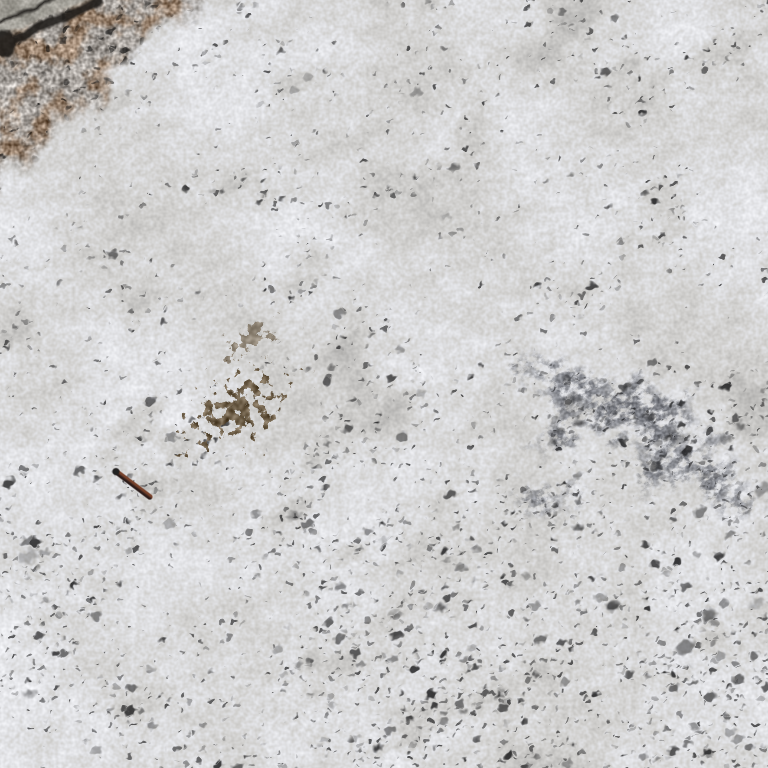
This texture is drawn by a Shadertoy shader. Its source:

```glsl
vec3 hash3(vec2 p) {
    vec3 q = fract(p.xyx * vec3(0.1031, 0.1030, 0.0973));
    q += dot(q, q.yxz + 33.33);
    return fract((q.xxy + q.yzz) * q.zyx);
}

float cornerSlope(vec2 cell, vec2 offset) {
    float angle = 6.2832 * hash3(cell).x;
    return dot(vec2(cos(angle), sin(angle)), offset);
}

float gradientNoise(vec2 p) {
    vec2 i = floor(p), f = fract(p);
    vec2 u = f * f * f * (f * (f * 6.0 - 15.0) + 10.0);
    vec2 e = vec2(1, 0);
    return mix(mix(cornerSlope(i, f), cornerSlope(i + e.xy, f - e.xy), u.x),
               mix(cornerSlope(i + e.yx, f - e.yx), cornerSlope(i + 1.0, f - 1.0), u.x), u.y);
}

float fbm(vec2 p) {
    float sum = 0.0, amp = 0.5;
    for (int i = 0; i < 4; i++) {
        sum += amp * gradientNoise(p);
        p = mat2(1.6, 1.2, -1.2, 1.6) * p + 17.3;
        amp *= 0.5;
    }
    return sum;
}

float segment(vec2 p, vec2 a, vec2 b) {
    vec2 ab = b - a;
    return length(p - a - ab * clamp(dot(p - a, ab) / dot(ab, ab), 0.0, 1.0));
}

// Scattered pits; density sets how many cells hold one
float specks(vec2 p, float scale, float density) {
    p *= scale;
    vec2 cell = floor(p);
    float dark = 0.0;
    for (int y = -1; y <= 1; y++)
    for (int x = -1; x <= 1; x++) {
        vec2 id = cell + vec2(x, y);
        vec3 place = hash3(id + scale), look = hash3(id + scale + 71.7);
        float present = smoothstep(0.0, 0.12, density - place.z);
        float radius = mix(0.12, 0.38, look.x * look.x) * present;
        float d = length(p - id - place.xy) - radius;
        dark = max(dark, smoothstep(0.12, -0.12, d) * present * mix(0.2, 0.85, look.y));
    }
    return dark;
}

// Brown plant tuft broken up by noise
float tuft(vec2 p, vec2 center, float size) {
    vec2 q = (p - center) / size;
    q.y -= 0.35 * q.x;
    return smoothstep(0.0, 0.12, 0.22 + fbm(p * 65.0) * 1.4 - 0.3 * length(q * vec2(0.8, 1.2)));
}

void mainImage(out vec4 fragColor, in vec2 fragCoord) {
    vec2 p = fragCoord / iResolution.y;
    vec2 tilted = mat2(0.92, -0.39, 0.39, 0.92) * p;
    float fine = gradientNoise(p * 130.0);
    float grit = gradientNoise(p * 235.0 + 40.0);
    float cloud = fbm(p * 5.0 + 3.0);
    float clump = fbm(tilted * vec2(7.0, 11.0) + 8.0);

    // Pale chalky ground
    float tone = 0.848 + 0.17 * cloud + 0.1 * fbm(tilted * vec2(22.0, 34.0))
               + 0.065 * fine + 0.06 * grit;
    tone += 0.025 * smoothstep(0.5, 0.0, p.x) * smoothstep(0.8, 0.3, p.y);
    tone -= 0.09 * smoothstep(0.08, 0.35, clump);
    vec3 color = tone * mix(vec3(1.005, 1.0, 0.99), vec3(0.993, 0.997, 1.012),
                            smoothstep(0.8, 0.9, tone));

    // Dark lichen in a bent patch
    float bend = min(segment(p, vec2(0.73, 0.49), vec2(0.82, 0.47)),
                     segment(p, vec2(0.82, 0.47), vec2(0.92, 0.38)));
    bend = min(bend, segment(p, vec2(0.74, 0.48), vec2(0.72, 0.37)) + 0.02);
    float lichen = smoothstep(0.065, 0.0, bend + 0.13 * fbm(p * 16.0));
    float crust = smoothstep(-0.12, 0.2, fbm(tilted * vec2(65.0, 85.0)) + 0.18 * lichen - 0.08);
    color = mix(color, vec3(0.42, 0.43, 0.46) + 0.25 * grit, 0.85 * lichen * crust);

    // Pits, thicker toward the lower right
    float density = 0.1 + 0.85 * clump + 0.4 * lichen;
    density += 0.26 * smoothstep(0.6, 0.1, p.y) * mix(0.45, 1.0, smoothstep(0.2, 0.6, p.x));
    density += 0.2 * smoothstep(0.22, 0.0, length(p - vec2(0.02, 0.22)));
    vec2 ragged = tilted + 0.006 * vec2(fine, gradientNoise(p * 130.0 + 9.0));
    ragged *= vec2(0.8, 1.15);
    float pits = specks(ragged, 57.0, density);
    pits = max(pits, 0.85 * specks(ragged + 5.0, 105.0, density + 0.08));
    pits = max(pits, specks(ragged + 2.0, 32.0, density * 0.4 - 0.02));
    color = mix(color, vec3(0.1, 0.1, 0.105), pits);

    // Two tufts
    float plants = max(0.65 * tuft(p, vec2(0.327, 0.557), 0.022),
                       tuft(p, vec2(0.31, 0.468), 0.04));
    color = mix(color, vec3(0.36, 0.29, 0.19) + 0.35 * fine, 0.85 * plants);

    // Twig with a dark knob
    float twig = segment(p, vec2(0.151, 0.386), vec2(0.195, 0.353));
    vec3 bark = mix(vec3(0.17, 0.11, 0.1), vec3(0.47, 0.26, 0.17),
                    smoothstep(-0.002, 0.002, dot(p - vec2(0.151, 0.386), vec2(0.6, 0.8))));
    color = mix(color, bark, smoothstep(0.0048, 0.0024, twig));
    color = mix(color, vec3(0.13), smoothstep(0.006, 0.003, length(p - vec2(0.151, 0.386))));

    // Gravelly rock in the upper left corner
    float inward = dot(p - vec2(0.0, 0.76), vec2(-0.66, 0.75)) + 0.06 * fbm(p * 18.0);
    float rust = smoothstep(-0.1, 0.2, fbm(p * 24.0 + 31.0));
    vec3 gravel = mix(vec3(0.66, 0.64, 0.62), vec3(0.58, 0.49, 0.41), rust);
    gravel += 0.3 * fine + 0.25 * grit + 0.3 * fbm(tilted * vec2(30.0, 55.0));
    gravel *= 1.0 - 0.8 * specks(ragged, 80.0, 0.4);
    color = mix(color, gravel, smoothstep(-0.005, 0.02, inward));

    // Slab and its cracks
    vec2 wavy = p + 0.02 * fbm(p * 25.0);
    float slab = smoothstep(0.0, 0.012, dot(wavy - vec2(0.0, 0.945), vec2(-0.39, 0.92)));
    color = mix(color, vec3(0.64, 0.63, 0.6) + 0.3 * fbm(p * 40.0) + 0.1 * grit, slab);
    float crack = segment(wavy, vec2(0.0, 0.94), vec2(0.13, 1.0));
    crack = min(crack, segment(wavy, vec2(0.0, 0.972), vec2(0.08, 1.005)) + 0.004);
    crack = min(crack, length(wavy - vec2(0.005, 0.942)) - 0.011);
    color = mix(color, vec3(0.12, 0.11, 0.1), 0.9 * smoothstep(0.009, 0.003, crack));

    fragColor = vec4(clamp(color, 0.0, 1.0), 1.0);
}
```
